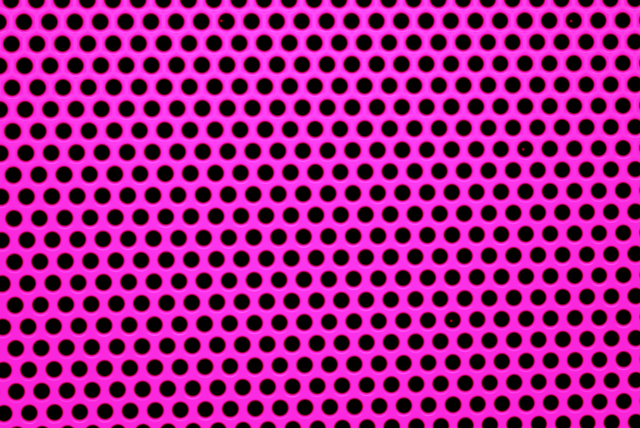
Reproduce this pattern procedurally as a Shadertoy shader.

```glsl
// Perforated magenta metal sheet: staggered round holes with soft red rims and bevels.

float hash(vec2 p) {
    return fract(sin(dot(p, vec2(127.1, 311.7))) * 43758.5453);
}

// Sheet coordinates: x counts columns, y counts rows downwards, with slight lens warp.
vec2 sheetCoords(vec2 p) {
    float x = p.x + p.y * (0.0085 - 0.0077 * p.x);
    float column = 17.21 * (x + 0.0098) + 0.275 * x * x;
    float row = (0.0112 * p.x - p.y - 0.0025) * 19.96 * (1.0 + 0.019 * p.x) + 0.2 * p.y * p.y;
    return vec2(column, row);
}

// Offset from the nearest hole centre; id names that hole.
vec2 nearestHole(vec2 sheet, out vec2 id) {
    vec2 g = sheet * vec2(1.0, 0.5);
    vec2 idA = round(g);
    vec2 idB = round(g - 0.5) + 0.5;
    vec2 a = (g - idA) * vec2(1.0, 1.724);
    vec2 b = (g - idB) * vec2(1.0, 1.724);
    bool useA = dot(a, a) < dot(b, b);
    id = useA ? idA : idB;
    return useA ? a : b;
}

void mainImage(out vec4 fragColor, in vec2 fragCoord) {
    vec2 p = (fragCoord - 0.5 * iResolution.xy) / iResolution.y;
    float pixel = 17.2 / iResolution.y;

    vec2 id;
    vec2 d = nearestHole(sheetCoords(p), id);
    float variation = hash(id);
    float r = length(d) + 0.008 * (variation - 0.5);
    vec2 a = abs(d);
    float hexagon = max(a.x, 0.5 * a.x + 0.866 * a.y);

    // Painted surface, brightest above the middle and hotter towards the sides
    float light = 1.0 - smoothstep(0.25, 0.95, length((p - vec2(-0.03, 0.12)) * vec2(1.0, 1.15)));
    float web = smoothstep(0.33, 0.42, r);
    vec3 color = mix(vec3(0.97, 0.08, 0.78), vec3(0.985, 0.21, 0.93), web * mix(0.45, 1.0, light));

    // Raised hexagonal ridges, clearer towards the top
    float ridge = smoothstep(0.39, 0.47, hexagon) * smoothstep(-0.1, 0.5, p.y);
    color += vec3(0.01, 0.10, 0.05) * ridge;

    // Glossy crescent on the lower bevel
    float crescent = smoothstep(0.055, 0.0, abs(r - 0.43)) * smoothstep(0.55, 1.0, d.y / max(r, 0.01));
    color += vec3(0.02, 0.16, 0.07) * crescent * (0.5 + 0.5 * variation);

    // Hole: red light fades last into the dark
    float halfEdge = max(0.05, pixel);
    float lit = smoothstep(0.32 - halfEdge, 0.32 + halfEdge, r);
    color *= pow(vec3(lit), vec3(0.7, 2.3, 1.6));
    color.r += 0.01 * (1.0 - lit);

    // Rare red specks caught inside holes
    vec2 speckCenter = 0.2 * vec2(hash(id + 3.1), hash(id + 7.7)) - vec2(0.25, 0.1);
    float speck = 1.0 - smoothstep(0.03, 0.04 + pixel, length(d - speckCenter));
    color += vec3(0.6, 0.02, 0.1) * speck * step(0.992, hash(id + 11.3));

    fragColor = vec4(clamp(color, 0.0, 1.0), 1.0);
}
```
